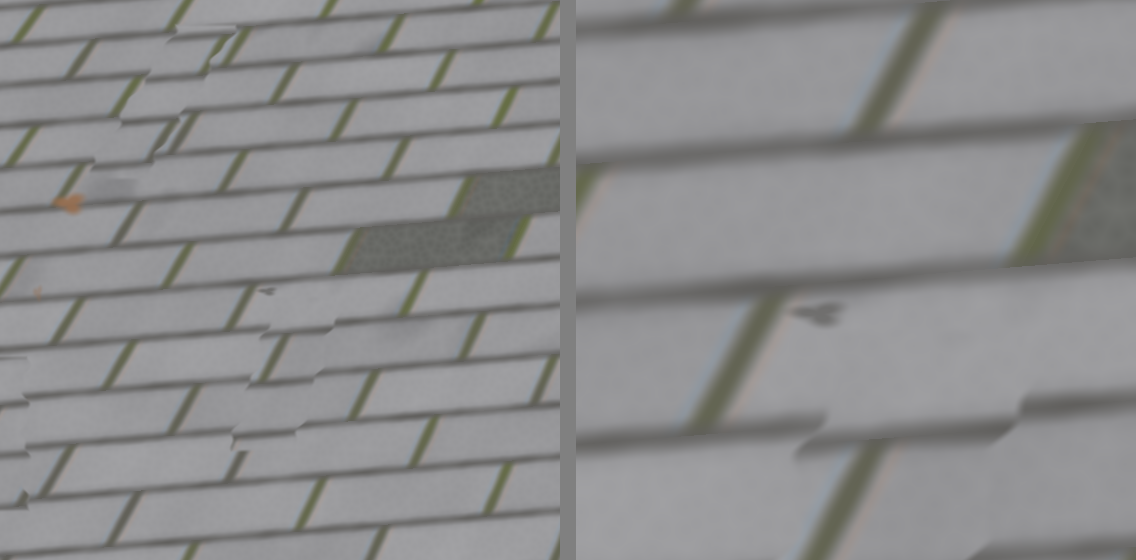
Left, the full canvas; right, a detail of the centre.
This texture is drawn by a WebGL 2 fragment shader. Its source:

```glsl
#version 300 es
precision highp float;
// Slanted running-bond paving of grey blocks receding towards the top.
// Rows and columns come from a gentle perspective warp; joints are soft distance
// bands with moss, and skewed patches of the floor slip sideways along ragged seams.

uniform vec2 u_resolution;
out vec4 fragColor;

// Layout, in canvas units measured from the top left
const float ROW_SLOPE = 0.081;
const float ROW_PIVOT = 0.521;
const float FIRST_ROW = 0.0755;
const float ROW_RATE = 14.12;
const float ROW_FORESHORTEN = 0.202;
const float COLUMN_START = 0.699;
const float COLUMN_LEAN = 0.578;
const float BLOCK_WIDTH = 0.277;
const float BLOCK_GROWTH = 0.069;
const float BOND_OFFSET = 0.47;

// Joints: half width and softness of each kind
const float BED_HALF = 0.0060;
const float BED_SOFT = 0.0068;
const float HEAD_HALF = 0.0085;
const float HEAD_SOFT = 0.0075;
const float GRIME_REACH = 0.022;

// Slipped patches: centre x, centre y, half width, lean
const vec4 PATCHES[3] = vec4[3](
    vec4(0.286, 0.182, 0.053, 0.6),
    vec4(0.510, 0.668, 0.057, 0.3),
    vec4(0.000, 0.775, 0.046, 0.0));
const float PATCH_HALF_HEIGHT = 0.137;
const vec2 PATCH_SLIP = vec2(-0.039, 0.014);

// Dark blocks, by column and row
const vec2 DARK_BLOCK_A = vec2(0.0, 6.0);
const vec2 DARK_BLOCK_B = vec2(1.0, 5.0);

// Colours
const vec3 STONE = vec3(0.605, 0.605, 0.615);
const vec3 DARK_STONE = vec3(0.415, 0.42, 0.405);
const vec3 BED_DIRT = vec3(0.375, 0.37, 0.36);
const vec3 HEAD_DIRT = vec3(0.37, 0.365, 0.33);
const vec3 MOSS = vec3(0.39, 0.43, 0.23);
const vec3 FRINGE = vec3(-0.03, 0.005, 0.03);
const vec3 LEAF = vec3(0.59, 0.43, 0.31);

float hash(vec2 p) {
    p = fract(p * vec2(0.1731, 0.2387));
    p += dot(p, p.yx + 31.7);
    return fract((p.x + p.y) * p.x * 17.3);
}

// Distance to the nearest scattered point
float cellular(vec2 p) {
    vec2 cell = floor(p);
    float nearest = 1.5;
    for (int y = -1; y <= 1; y++)
        for (int x = -1; x <= 1; x++) {
            vec2 c = cell + vec2(x, y);
            vec2 point = c + vec2(hash(c), hash(c + 57.0));
            nearest = min(nearest, length(point - p));
        }
    return nearest;
}

// Smooth blotches from layered sines, about -1 to 1
float blotches(vec2 p) {
    return (sin(p.x * 17.0 + 2.0 * sin(p.y * 13.0)) + sin(p.y * 29.0 - p.x * 11.0)
        + sin(p.x * 43.0 + p.y * 37.0 + sin(p.x * 23.0))) / 3.0;
}

float band(float dist, float halfWidth, float soft) {
    return 1.0 - smoothstep(halfWidth - soft, halfWidth + soft, dist);
}

vec3 paving(vec2 q) {
    // Perspective rows and columns
    float depth = q.y + ROW_SLOPE * (q.x - ROW_PIVOT) - FIRST_ROW;
    float zoom = 1.0 + ROW_FORESHORTEN * depth;
    float row = 1.5 + ROW_RATE * depth / zoom;
    float width = BLOCK_WIDTH + BLOCK_GROWTH * depth;
    float column = (q.x - COLUMN_START + COLUMN_LEAN * depth) / width;
    column -= BOND_OFFSET * (1.0 - mod(floor(row), 2.0));
    vec2 block = floor(vec2(column, row));
    float bedDist = (0.5 - abs(fract(row) - 0.5)) * zoom * zoom / ROW_RATE;
    float side = (fract(column + 0.5) - 0.5) * width;

    // Block faces with wear, dirtier towards their edges
    float blotch = blotches(q);
    bool isDark = block == DARK_BLOCK_A || block == DARK_BLOCK_B;
    vec3 color = isDark ? DARK_STONE : STONE + 0.03 * (hash(block + 40.0) - 0.5);
    color += 0.014 * blotch + (isDark ? 0.04 : 0.014) * (cellular(q * 70.0) - 0.5);
    float stain = smoothstep(0.7, 1.0, hash(block + 9.0)) * smoothstep(0.0, 0.9, blotch);
    color -= 0.09 * stain;
    float grime = 1.0 - smoothstep(0.0, GRIME_REACH, min(bedDist, abs(side)));
    color -= isDark ? 0.0 : 0.05 * grime;

    // Bed joints between rows, head joints between blocks
    float wobble = 0.001 * blotches(q * 3.0);
    vec2 joint = vec2(floor(column + 0.5), block.y);
    float moss = 0.6 * hash(joint + 23.0) + 0.25 * blotch + 0.4 * (q.x - q.y) + 0.1;
    vec3 headColor = mix(HEAD_DIRT, MOSS, clamp(moss, 0.0, 1.0));
    color += FRINGE * sign(-side) * band(abs(abs(side) - 0.016), 0.003, 0.006);
    color = mix(color, headColor, 0.92 * band(abs(side) + wobble, HEAD_HALF, HEAD_SOFT));
    float bedFill = 0.78 + 0.2 * blotches(q * 1.7 + 3.0);
    return mix(color, BED_DIRT, bedFill * band(bedDist + wobble, BED_HALF, BED_SOFT));
}

float blob(vec2 q, vec2 center, vec2 radius) {
    vec2 d = (q - center) / radius;
    return 1.0 - smoothstep(0.3, 1.2, length(d) + 0.2 * sin(3.0 * atan(d.y, d.x) + 1.0));
}

void main() {
    vec2 q = gl_FragCoord.xy / u_resolution;
    q.y = 1.0 - q.y;
    vec3 color = paving(q);

    // Slipped patches with ragged edges
    vec3 slipped = paving(q - PATCH_SLIP);
    for (int i = 0; i < 3; i++) {
        vec2 d = q - PATCHES[i].xy;
        d.x += PATCHES[i].w * d.y + 0.006 * sin(q.y * 75.0) + 0.003 * sin(q.y * 190.0);
        float edge = max(abs(d.x) - PATCHES[i].z, abs(d.y) - PATCH_HALF_HEIGHT);
        color = mix(color, slipped, band(edge, 0.0, 0.004));
    }

    // Fallen leaf, crumb and chip
    color = mix(color, LEAF, 0.9 * blob(q, vec2(0.125, 0.363), vec2(0.031, 0.020)));
    color = mix(color, LEAF, 0.35 * blob(q, vec2(0.068, 0.523), vec2(0.009, 0.015)));
    color = mix(color, BED_DIRT, 0.7 * blob(q, vec2(0.478, 0.520), vec2(0.018, 0.008)));
    fragColor = vec4(color, 1.0);
}
```
